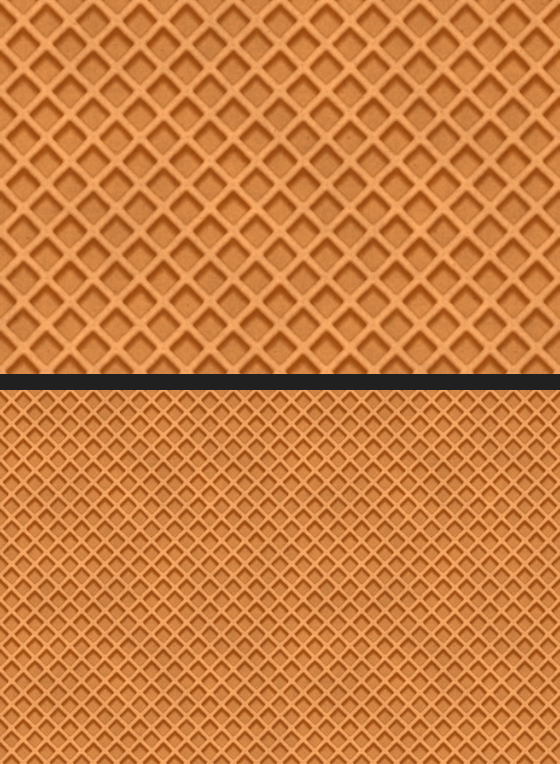
Top, the tile; bottom, the same tile 2 across and 2 down.
Give the GLSL for this pattern, as a WebGL 1 fragment shader.

```glsl
precision highp float;
// Baked wafer: a diagonal lattice of rounded ridges around square pits lit from above.
// Each pit is a rounded-box distance; shadow ramps shade its upper walls,
// and wrapping gradient noise adds wobble, mottling, grain and pores.

uniform vec2 u_resolution;

const vec2 REPEATS = vec2(12.0, 8.0);   // pits across and down (plus offset rows)
const float PHASE_Y = 0.55;             // height of the first pit row, in repeats
const float PIT_HALF = 0.375;           // half side of a pit, ridge pitch = 1
const float PIT_ROUND = 0.07;           // corner radius of a pit
const float SHADOW_CORE = 0.055;        // fully shaded part of the upper walls
const float SHADOW_REACH = 0.27;        // where the wall shadow ends
const float WOBBLE = 0.022;             // unevenness of the ridges
const float MOTTLE = 0.045;             // broad tone variation
const float GRAIN = 0.05;               // fine crumb texture

const vec3 CREST = vec3(0.94, 0.64, 0.385);
const vec3 RIDGE = vec3(0.87, 0.58, 0.33);
const vec3 FLOOR_TONE = vec3(0.82, 0.52, 0.27);
const vec3 WALL = vec3(0.74, 0.43, 0.185);
const vec3 SHADOW = vec3(0.61, 0.29, 0.065);

float hash(vec2 p) {
  return fract(sin(dot(p, vec2(127.1, 311.7))) * 43758.55);
}

vec2 gradient(vec2 cell, vec2 period) {
  float angle = 6.28318 * hash(mod(cell, period));
  return vec2(cos(angle), sin(angle));
}

// Gradient noise over the unit canvas, wrapping after a whole number of cells.
float noise(vec2 uv, vec2 period) {
  vec2 p = uv * period;
  vec2 i = floor(p);
  vec2 f = p - i;
  vec2 w = f * f * f * (f * (f * 6.0 - 15.0) + 10.0);
  vec2 e = vec2(1.0, 0.0);
  float a = dot(gradient(i, period), f);
  float b = dot(gradient(i + e.xy, period), f - e.xy);
  float c = dot(gradient(i + e.yx, period), f - e.yx);
  float d = dot(gradient(i + e.xx, period), f - e.xx);
  return mix(mix(a, b, w.x), mix(c, d, w.x), w.y);
}

float roundedBox(vec2 p, float halfSide, float radius) {
  vec2 q = abs(p) - halfSide + radius;
  return length(max(q, 0.0)) + min(max(q.x, q.y), 0.0) - radius;
}

void main() {
  vec2 uv = gl_FragCoord.xy / u_resolution;
  float pixel = 1.5 * REPEATS.x / u_resolution.x;

  // Diagonal lattice: pits sit on whole numbers of both axes.
  vec2 grid = uv * REPEATS - vec2(0.0, PHASE_Y);
  vec2 diagonal = vec2(grid.x + grid.y, grid.x - grid.y);
  diagonal += WOBBLE * vec2(noise(uv, REPEATS * 2.0),
                            noise(uv + 0.37, REPEATS * 2.0));
  diagonal += 0.6 * WOBBLE * noise(uv, REPEATS * 6.0);
  vec2 pit = floor(diagonal + 0.5);
  vec2 local = diagonal - pit;

  // Wrapped pit centre, doubled so that it stays a whole number.
  vec2 id = mod(vec2(pit.x + pit.y, pit.x - pit.y) + 0.5, REPEATS * 2.0);
  id = floor(id);
  float variation = hash(id + 3.0) - 0.5;
  float lean = hash(id + 19.0) - 0.5;

  float edge = roundedBox(local, PIT_HALF + 0.012 * variation, PIT_ROUND);

  // Pit floor with soft shadows under the upper right and upper left walls.
  float fromRight = PIT_HALF - local.x;
  float fromLeft = PIT_HALF + local.y;
  float reach = SHADOW_REACH + 0.05 * variation;
  float shade = 1.0 - smoothstep(SHADOW_CORE, reach + 0.03 * lean, fromRight);
  float shadeLeft = 1.0 - smoothstep(SHADOW_CORE, reach - 0.03 * lean, fromLeft);
  shade = 1.0 - (1.0 - shade) * (1.0 - shadeLeft);
  float lowerWall = smoothstep(-0.09, -0.01, edge);
  vec3 pitColor = mix(FLOOR_TONE, WALL, 0.6 * lowerWall);
  pitColor = mix(pitColor, SHADOW, shade * (0.94 + 0.12 * variation));

  // Rounded ridges: bright on the crest, darker on the flank facing down.
  float underside = smoothstep(-0.15, 0.15, local.x - local.y);
  float crest = smoothstep(0.0, 0.085 + 0.03 * underside, edge);
  vec3 flank = mix(RIDGE, WALL, 0.15 + 0.65 * underside);
  vec3 ridgeColor = mix(flank, CREST, crest);
  float crossing = smoothstep(0.13, 0.2, edge);
  ridgeColor = mix(ridgeColor, RIDGE, 0.35 * crossing);

  float soft = max(0.035, pixel);
  vec3 color = mix(pitColor, ridgeColor, smoothstep(-soft, soft, edge));

  // Baked surface: broad mottling, crumb grain and scattered pores.
  float tone = MOTTLE * noise(uv, REPEATS * vec2(0.5))
             + MOTTLE * noise(uv + 0.21, REPEATS * 3.0)
             + GRAIN * noise(uv, REPEATS * 9.0)
             + GRAIN * noise(uv + 0.53, REPEATS * 17.0);
  float pores = smoothstep(0.42, 0.62, noise(uv + 0.11, REPEATS * 7.0));
  color *= 1.0 + tone + 0.025 * variation * (1.0 - crest);
  color *= 1.0 - pores * vec3(0.07, 0.11, 0.16);

  gl_FragColor = vec4(clamp(color, 0.0, 1.0), 1.0);
}
```
